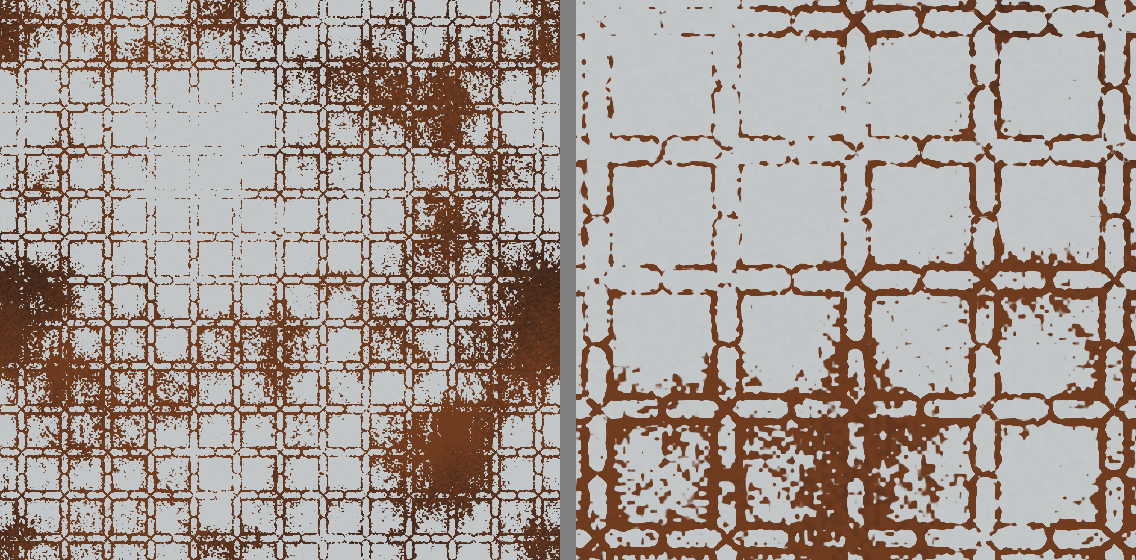
Left: the whole. Right: its middle third, enlarged.
Write a three.js fragment shader that draws this pattern.

```glsl
// Pale steel panels framed by a lattice of rounded chain links, eaten by patchy speckled rust.
#define REPEATS 13.0
#define LINK_RADIUS 0.095
#define SEAM_WIDTH 0.026
#define HALO_WIDTH 0.055
#define HALO_RUST 0.36
#define SEAM_RUST 0.48
#define BASE_RUST 0.34
#define PATCH_CONTRAST 1.75
#define STEEL vec3(0.762, 0.777, 0.782)
#define RUST vec3(0.435, 0.235, 0.125)
#define DARK_RUST vec3(0.215, 0.135, 0.105)
#define TAU 6.2831853

varying vec2 vUv;

float hash(vec2 p, float seed) {
  return fract(sin(dot(p, vec2(12.9898, 78.233)) + seed * 7.31) * 43758.5453);
}

// Value noise that wraps after a whole number of cells
float noise(vec2 uv, vec2 cells, float seed) {
  vec2 p = uv * cells;
  vec2 i = floor(p);
  vec2 f = fract(p);
  f = f * f * (3.0 - 2.0 * f);
  vec2 a = mod(i, cells);
  vec2 b = mod(i + 1.0, cells);
  return mix(mix(hash(a, seed), hash(vec2(b.x, a.y), seed), f.x),
             mix(hash(vec2(a.x, b.y), seed), hash(b, seed), f.x), f.y);
}

float fbm(vec2 uv, float cells, float seed) {
  float sum = 0.0;
  float weight = 0.5;
  float total = 0.0;
  for (int k = 0; k < 4; k++) {
    sum += weight * noise(uv, vec2(cells), seed + float(k));
    total += weight;
    weight *= 0.55;
    cells *= 2.0;
  }
  return sum / total;
}

// Signed distance to a link that runs from a crossing to the next midpoint
float linkDistance(vec2 q) {
  float along = max(abs(q.x - 0.25) - (0.25 - LINK_RADIUS), 0.0);
  return length(vec2(along, q.y)) - LINK_RADIUS;
}

void main() {
  // Fold the cell around its crossing so the nearest link lies along x
  vec2 q = abs(fract(vUv * REPEATS) - 0.5);
  q = q.x > q.y ? q : q.yx;
  float nearLink = linkDistance(q);
  float farLink = linkDistance(q.yx);

  // Seams: link outlines, plus the diagonal cuts where four links meet
  float seamDistance = abs(nearLink);
  if (nearLink < 0.0) seamDistance = min(seamDistance, (q.x - q.y) * 0.707);
  float seam = 1.0 - smoothstep(SEAM_WIDTH * 0.5, SEAM_WIDTH * 1.5, seamDistance);

  // Rust creeping from the links into the panels
  float panel = smoothstep(-0.01, 0.01, nearLink);
  float halo = exp(-max(nearLink, 0.0) / HALO_WIDTH) + exp(-max(farLink, 0.0) / HALO_WIDTH);
  halo = panel * min(halo, 1.4);

  // Broad patches, heavier at the sides and in the lower part
  float patches = fbm(vUv, 5.0, 3.0) - 0.5;
  float bias = 0.09 * cos(TAU * vUv.x) + 0.09 * cos(TAU * (vUv.y - 0.28));
  float coverage = BASE_RUST + PATCH_CONTRAST * patches + bias;
  coverage += HALO_RUST * halo * (0.75 + 0.5 * noise(vUv, vec2(52.0), 31.0));
  coverage = max(coverage, coverage + SEAM_RUST * seam - 0.5 * HALO_RUST * halo * seam);
  coverage -= 0.03 * (1.0 - panel);

  // Fine grain with faint vertical streaks decides where paint survives
  float fine = noise(vUv, vec2(370.0), 11.0);
  float grain = 0.55 * fine + 0.25 * noise(vUv, vec2(130.0), 13.0)
              + 0.2 * noise(vUv, vec2(150.0, 26.0), 17.0);
  float rust = smoothstep(-0.045, 0.045, coverage - grain);

  // Rust tone drifts slowly and varies from grain to grain
  float tone = 0.5 + 1.9 * (fbm(vUv, 4.0, 41.0) - 0.46)
             + 0.55 * (noise(vUv, vec2(310.0), 53.0) - 0.5);
  vec3 rustColor = mix(DARK_RUST, RUST, clamp(tone + 0.2, 0.0, 1.0));
  vec3 steelColor = STEEL * (0.99 + 0.02 * fine);

  gl_FragColor = vec4(mix(steelColor, rustColor, rust), 1.0);
}
```
